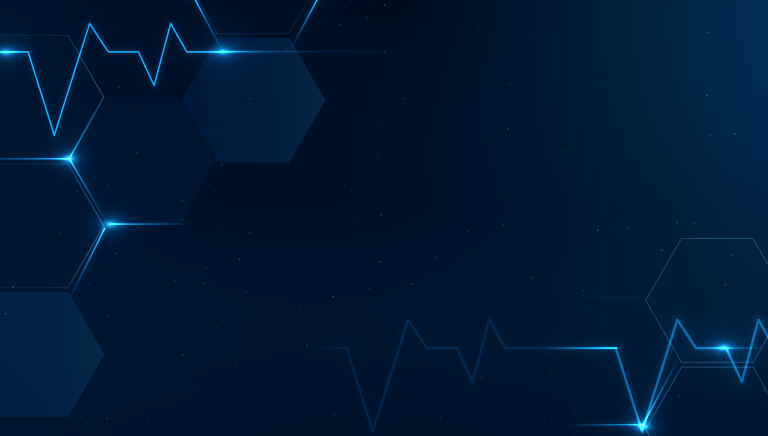
A WebGL 1 fragment shader for this background:

```glsl
precision highp float;
uniform vec2 u_resolution;

#define NIGHT vec3(0.0, 0.055, 0.14)
#define NAVY vec3(0.0, 0.092, 0.195)
#define TEAL vec3(0.0, 0.125, 0.165)
#define PANEL vec3(0.0, 0.072, 0.14)
#define RIM vec3(0.17, 0.30, 0.38)
#define GLOW vec3(0.01, 0.40, 0.76)
#define HOT vec3(0.12, 0.34, 0.20)
#define APOTHEM 0.142
#define ROW_STEP 0.295
#define PULSE_PERIOD 0.6175
#define LINE_WIDTH 0.0006
#define DUST_CELL 0.075

float hash(vec2 p) {
  return fract(sin(dot(p, vec2(127.1, 311.7))) * 43758.5453);
}

float segment(vec2 p, vec2 a, vec2 b) {
  vec2 ab = b - a;
  return length(p - a - ab * clamp(dot(p - a, ab) / dot(ab, ab), 0.0, 1.0));
}

float stroke(float d, float width) {
  return 1.0 - smoothstep(width, width + 1.1 / u_resolution.y, d);
}

float neon(float d) {
  return 0.8 * stroke(d, LINE_WIDTH) + 0.22 * exp(-d * 130.0);
}

// Flat-topped hexagon
float hexagon(vec2 p) {
  p = abs(p);
  return max(p.y, p.x * 0.866 + p.y * 0.5) - APOTHEM;
}

vec3 panel(vec2 p, float fill, float edge) {
  float d = hexagon(p);
  float shade = 0.8 + 1.4 * p.x;
  vec3 tint = PANEL + vec3(0.03, 0.03, -0.01) * smoothstep(0.03, 0.17, p.x);
  return tint * fill * shade * stroke(d, 0.0)
       + RIM * edge * stroke(abs(d), 0.0);
}

// Heartbeat trace starting at the origin, flat on both sides
float pulse(vec2 p) {
  float d = segment(p, vec2(-0.25, 0.0), vec2(0.0));
  d = min(d, segment(p, vec2(0.0), vec2(0.060, -0.191)));
  d = min(d, segment(p, vec2(0.060, -0.191), vec2(0.141, 0.065)));
  d = min(d, segment(p, vec2(0.141, 0.065), vec2(0.184, 0.0)));
  d = min(d, segment(p, vec2(0.184, 0.0), vec2(0.253, 0.0)));
  d = min(d, segment(p, vec2(0.253, 0.0), vec2(0.289, -0.077)));
  d = min(d, segment(p, vec2(0.289, -0.077), vec2(0.327, 0.065)));
  d = min(d, segment(p, vec2(0.327, 0.065), vec2(0.364, 0.0)));
  return min(d, segment(p, vec2(0.364, 0.0), vec2(PULSE_PERIOD, 0.0)));
}

// Line that is bright at a and dies out at b
float streak(vec2 p, vec2 a, vec2 b) {
  vec2 ab = b - a;
  float t = clamp(dot(p - a, ab) / dot(ab, ab), 0.0, 1.0);
  return (1.0 - t) * neon(length(p - a - ab * t));
}

float flare(vec2 p) {
  return 0.9 * exp(-length(p * vec2(1.0, 2.0)) * 75.0)
       + 0.28 * exp(-length(p) * 36.0);
}

void main() {
  vec2 p = gl_FragCoord.xy / u_resolution.y;

  // Backdrop
  vec2 corner = (p - vec2(1.85, 0.95)) * vec2(0.9, 0.8);
  float left = exp(-2.5 * p.x);
  float floorLight = smoothstep(0.55, 0.3, p.y) * (1.0 - 0.5 * smoothstep(0.2, 0.0, p.y));
  vec3 color = mix(NIGHT, NAVY, clamp(0.5 * left + 0.45 * floorLight, 0.0, 1.0));
  color += TEAL * exp(-dot(corner, corner) * 3.5);
  color += vec3(0.0, 0.0, 0.03) * smoothstep(1.5, 1.8, p.x) * smoothstep(0.3, 0.6, p.y);
  color *= 1.0 - 0.25 * exp(-7.0 * length((p - vec2(0.9, 1.0)) * vec2(0.6, 1.0)));

  // Honeycomb columns
  for (int i = 0; i < 3; i++) {
    float row = float(i);
    vec2 q = p + vec2(0.0, row * ROW_STEP);
    float first = 1.0 - step(0.5, row);
    float second = step(0.5, row) - step(1.5, row);
    float last = step(1.5, row);
    float rimFade = 0.15 + 0.5 * smoothstep(0.1, 0.22, p.x);
    color += panel(q - vec2(0.074, 0.777), 0.1 + 0.65 * last, rimFade * (1.0 - last));
    color += panel(q - vec2(0.327, 0.631), 0.04 + 0.2 * first, 0.03);
    color += panel(q - vec2(0.581, 1.065), 0.85 * second, 0.2 * first);
    color += panel(q - vec2(1.645, 0.311), 0.04, 0.5);
    color += panel(q - vec2(1.410, 0.175), 0.03, 0.1);
  }

  // Heartbeats
  float light = 0.85 * neon(pulse(p - vec2(0.0645, 0.881))) * (1.0 - smoothstep(0.45, 0.66, p.x));
  vec2 beat = p - vec2(0.795, 0.2015);
  beat.x = mod(beat.x + 0.12, PULSE_PERIOD) - 0.12;
  float strength = 0.15 * smoothstep(0.66, 0.85, p.x) + 0.33 * smoothstep(1.22, 1.42, p.x);
  float trace = pulse(beat);
  light += strength * (0.85 * stroke(trace, 0.0016) + 0.3 * exp(-trace * 90.0));

  // Lit edges
  light += 0.3 * streak(p, vec2(0.511, 0.882), vec2(0.97, 0.882));
  light += 0.9 * streak(p, vec2(0.159, 0.636), vec2(-0.06, 0.636));
  light += 0.7 * streak(p, vec2(0.159, 0.636), vec2(0.240, 0.777));
  light += 0.8 * streak(p, vec2(0.159, 0.636), vec2(0.250, 0.480));
  light += 0.9 * streak(p, vec2(0.253, 0.486), vec2(0.445, 0.486));
  light += streak(p, vec2(0.240, 0.476), vec2(0.155, 0.305));
  light += 1.1 * streak(p, vec2(0.440, 1.015), vec2(0.511, 0.882));
  light += 1.1 * streak(p, vec2(0.735, 1.015), vec2(0.664, 0.882));
  light += 0.9 * streak(p, vec2(1.475, 0.026), vec2(1.30, 0.026));
  light += 0.9 * streak(p, vec2(1.475, 0.026), vec2(1.56, 0.185));
  light += 0.6 * streak(p, vec2(1.415, 0.2015), vec2(1.25, 0.2015));
  light += 0.5 * streak(p, vec2(1.660, 0.2015), vec2(1.76, 0.2015));

  // Nodes
  light += flare(p - vec2(0.014, 0.880)) + flare(p - vec2(0.511, 0.882));
  light += flare(p - vec2(0.159, 0.636)) + flare(p - vec2(0.253, 0.486));
  light += flare(p - vec2(1.660, 0.203)) + flare(p - vec2(1.475, 0.022));
  color += GLOW * light + HOT * light * light;

  // Dust
  vec2 cell = floor(p / DUST_CELL);
  vec2 offset = 0.15 + 0.7 * vec2(hash(cell), hash(cell + 17.0));
  float speck = stroke(length(p - (cell + offset) * DUST_CELL), 0.0006);
  color += vec3(0.14, 0.22, 0.28) * speck * pow(hash(cell + 41.0), 3.0);

  gl_FragColor = vec4(clamp(color, 0.0, 1.0), 1.0);
}
```
